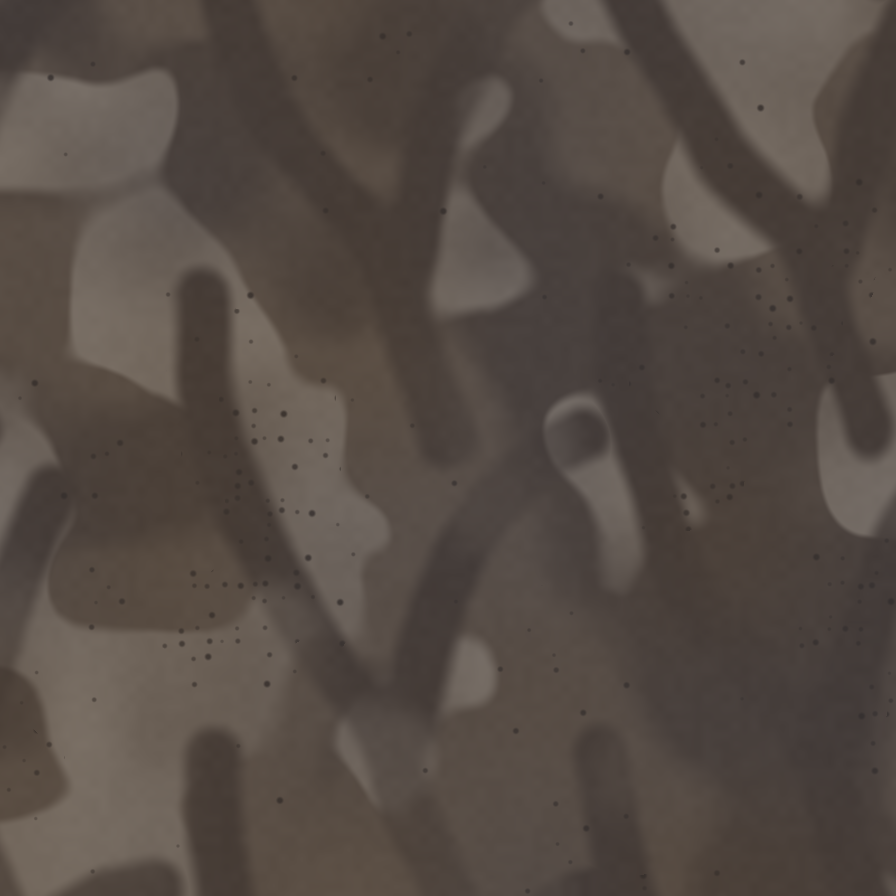
This pattern is drawn by a WebGL 2 fragment shader. Its source:

```glsl
#version 300 es
precision highp float;
// Draws a soft brown camouflage of pale blobs, dark forked branches and fine specks.

uniform vec2 u_resolution;
out vec4 fragColor;

const vec3 BASE_BROWN = vec3(0.345, 0.303, 0.272);
const vec3 DARK_BROWN = vec3(0.272, 0.236, 0.217);
const vec3 PALE_TAUPE = vec3(0.455, 0.418, 0.386);
const vec3 SPECK_COLOR = vec3(0.215, 0.190, 0.180);
const vec3 WARM_SHIFT = vec3(0.008, 0.001, -0.010);

const vec2 FORK_ORIGIN = vec2(0.43, 0.19);
const vec2 FORK_SPACING = vec2(0.50, 0.53);
const float FORK_JITTER = 0.035;
const float BRANCH_RADIUS = 0.030;
const float BRANCH_BLUR = 0.011;
const float JOINT_BLEND = 0.030;
const int CURVE_STEPS = 7;

const float BLOB_FREQ = 6.0;
const float BLOB_LEVEL = 0.565;
const float BLOB_BLUR = 0.024;
const float PATCH_FREQ = 4.6;
const float PATCH_LEVEL = 0.63;
const float SPECK_FREQ = 62.0;
const float SPECK_RADIUS = 0.20;
const float GRAIN_FREQ = 95.0;
const float GRAIN_STRENGTH = 0.014;

// Integer hash: two values in 0..1 for each lattice point
vec2 hash2(vec2 p) {
    uvec2 v = uvec2(ivec2(p)) * 1664525u + 1013904223u;
    v.x += v.y * 1664525u;
    v.y += v.x * 1664525u;
    v ^= v >> 16u;
    v.x += v.y * 1664525u;
    v.y += v.x * 1664525u;
    v ^= v >> 16u;
    return vec2(v & 0xffffu) / 65535.0;
}

float noise(vec2 p) {
    vec2 i = floor(p), f = fract(p);
    f = f * f * (3.0 - 2.0 * f);
    float low = mix(hash2(i).x, hash2(i + vec2(1, 0)).x, f.x);
    float high = mix(hash2(i + vec2(0, 1)).x, hash2(i + vec2(1, 1)).x, f.x);
    return mix(low, high, f.y);
}

float layeredNoise(vec2 p) {
    return 0.72 * noise(p) + 0.28 * noise(p * 1.9 + 37.0);
}

float smoothMin(float a, float b, float k) {
    float h = max(k - abs(a - b), 0.0) / k;
    return min(a, b) - 0.25 * h * h * k;
}

float segmentDistance(vec2 p, vec2 a, vec2 b) {
    vec2 ab = b - a;
    return length(p - a - ab * clamp(dot(p - a, ab) / dot(ab, ab), 0.0, 1.0));
}

// Distance to a quadratic curve, walked as short segments
float curveDistance(vec2 p, vec2 a, vec2 control, vec2 b) {
    float d = 1e3;
    vec2 last = a;
    for (int i = 1; i <= CURVE_STEPS; i++) {
        float t = float(i) / float(CURVE_STEPS);
        vec2 next = mix(mix(a, control, t), mix(control, b, t), t);
        d = min(d, segmentDistance(p, last, next));
        last = next;
    }
    return d;
}

// Two arms meeting in a short stem, with the joint at the origin
float forkDistance(vec2 p, vec2 rnd) {
    vec2 leftTip = vec2(-0.23, 0.47) + (rnd - 0.5) * 0.07;
    vec2 rightTip = mix(vec2(0.11, 0.27), vec2(0.27, 0.36), rnd.x);
    vec2 rightBend = vec2(0.065, mix(0.17, 0.34, rnd.x));
    float left = curveDistance(p, leftTip, vec2(-0.20, 0.16), vec2(-0.01, 0.0));
    float right = curveDistance(p, rightTip, rightBend, vec2(0.02, 0.0));
    float stem = curveDistance(p, vec2(0.0), vec2(0.01, -0.10), vec2(0.06, -0.21));
    return smoothMin(smoothMin(left, right, JOINT_BLEND), stem, JOINT_BLEND);
}

float branchDistance(vec2 uv) {
    vec2 home = floor((uv - FORK_ORIGIN) / FORK_SPACING + 0.5);
    float d = 1e3;
    for (int y = -1; y <= 1; y++)
    for (int x = -1; x <= 1; x++) {
        vec2 id = home + vec2(x, y);
        vec2 joint = FORK_ORIGIN + id * FORK_SPACING + (hash2(id + 11.0) - 0.5) * FORK_JITTER;
        d = min(d, forkDistance(uv - joint, hash2(id + 53.0)));
    }
    return d;
}

float speckMask(vec2 uv) {
    vec2 p = uv * SPECK_FREQ, id = floor(p);
    vec2 center = 0.3 + 0.4 * hash2(id + 700.0);
    vec2 rnd = hash2(id + 900.0);
    float density = 0.015 + 0.30 * smoothstep(0.52, 0.85, layeredNoise(uv * 6.5 + 210.0));
    float radius = SPECK_RADIUS * mix(0.6, 1.2, rnd.y);
    float dotShape = 1.0 - smoothstep(radius * 0.4, radius * 1.4, length(fract(p) - center));
    return dotShape * step(rnd.x, density) * mix(0.4, 0.9, rnd.y);
}

void main() {
    vec2 uv = gl_FragCoord.xy / u_resolution.y;
    vec2 warp = vec2(noise(uv * 9.0 + 80.0), noise(uv * 9.0 + 120.0)) - 0.5;
    vec2 bent = uv + warp * 0.045;

    // Ground with broad, faint shading and dark patches
    vec3 color = BASE_BROWN + (noise(uv * 8.0 + 300.0) - 0.5) * 0.026;
    float patches = smoothstep(PATCH_LEVEL - 0.06, PATCH_LEVEL + 0.06, layeredNoise(bent * PATCH_FREQ + 40.0));
    color = mix(color, DARK_BROWN, patches * 0.75);

    // Pale blobs of uneven strength
    float blobs = smoothstep(BLOB_LEVEL - BLOB_BLUR, BLOB_LEVEL + BLOB_BLUR, layeredNoise(bent * BLOB_FREQ + 160.0));
    color = mix(color, PALE_TAUPE, blobs * mix(0.45, 1.1, noise(uv * 11.0 + 410.0)));

    // Branches that fade in places
    float edge = branchDistance(uv + warp * 0.018) - BRANCH_RADIUS;
    float branches = 1.0 - smoothstep(-BRANCH_BLUR, BRANCH_BLUR, edge);
    float branchFade = mix(0.5, 1.0, smoothstep(0.2, 0.5, noise(uv * 7.0 + 510.0)));
    color = mix(color, DARK_BROWN, branches * branchFade);

    // Specks, warm and cool drift, fine grain
    color = mix(color, SPECK_COLOR, speckMask(uv));
    color += WARM_SHIFT * (noise(uv * 5.0 + 610.0) * 2.0 - 1.0);
    color += (noise(uv * GRAIN_FREQ) - 0.5) * GRAIN_STRENGTH;
    fragColor = vec4(color, 1.0);
}
```
